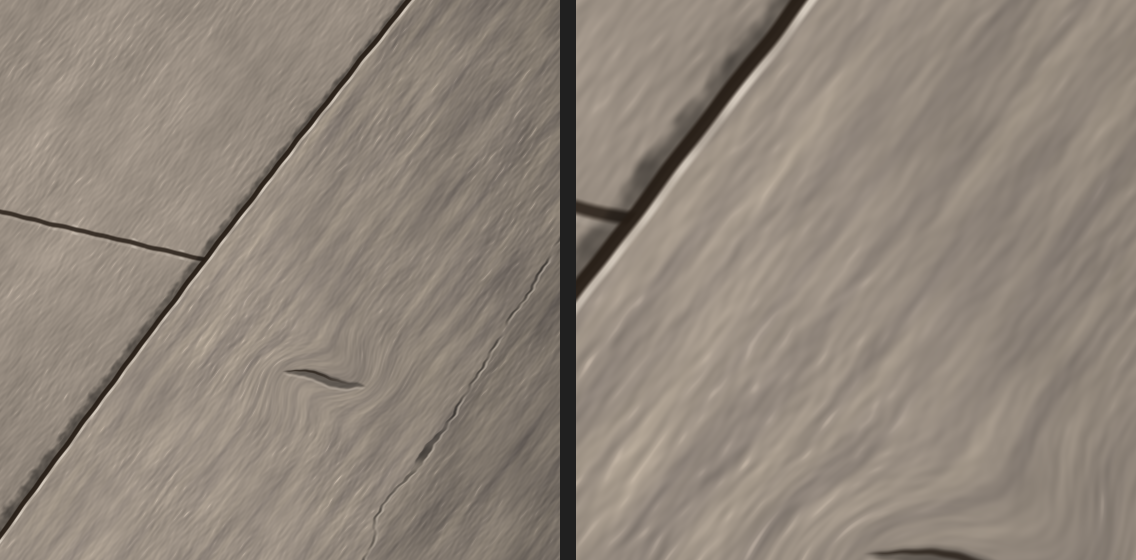
Left: the whole. Right: its middle third, enlarged.
Give the GLSL for this texture, as a WebGL 2 fragment shader.

```glsl
#version 300 es
precision highp float;
// Weathered taupe wood planks with dark bevelled seams, a knot and a long crack.

#define SEAM_HALF 0.0040
#define BEVEL_LOW 0.027
#define BEVEL_HIGH 0.012
#define RELIEF 0.11
#define FLECKS 0.15
#define STREAKS 0.17
#define MOTTLE 0.09
#define WOOD vec3(0.578, 0.536, 0.492)
#define GROOVE vec3(0.15, 0.115, 0.085)
#define RIM vec3(0.84, 0.80, 0.75)

uniform vec2 u_resolution;
out vec4 outColor;

const vec2 ALONG = vec2(0.606, 0.795);   // direction of the planks
const vec2 ACROSS = vec2(0.795, -0.606);
const vec2 SEAM_START = vec2(0.0, 0.043);
const vec2 KNOT = vec2(0.580, 0.324);

vec2 gradientAt(vec2 cell) {
    vec3 h = fract(cell.xyx * vec3(0.1031, 0.1030, 0.0973));
    h += dot(h, h.yzx + 33.33);
    float angle = 6.2832 * fract((h.x + h.y) * h.z);
    return vec2(cos(angle), sin(angle));
}

float noise(vec2 p) {
    vec2 i = floor(p), f = p - i;
    vec2 s = f * f * f * (f * (f * 6.0 - 15.0) + 10.0);
    vec2 e = vec2(1.0, 0.0);
    float low = mix(dot(gradientAt(i), f), dot(gradientAt(i + e.xy), f - e.xy), s.x);
    float high = mix(dot(gradientAt(i + e.yx), f - e.yx), dot(gradientAt(i + 1.0), f - 1.0), s.x);
    return mix(low, high, s.y);
}

vec2 rotate(vec2 p, float a) {
    return vec2(cos(a) * p.x - sin(a) * p.y, sin(a) * p.x + cos(a) * p.y);
}

// Smooth-edged bar of the given half width around zero.
float bar(float d, float halfWidth, float blur) {
    return 1.0 - smoothstep(halfWidth - blur, halfWidth + blur, abs(d));
}

// Plank coordinates (along, across), with the grain swirling round the knot.
vec2 grainSpace(vec2 p) {
    vec2 r = p - KNOT;
    vec2 k = rotate(r, 0.21) / vec2(0.095, 0.055);
    p = KNOT + rotate(r, 1.1 * exp(-dot(k, k)));
    p -= SEAM_START;
    return vec2(dot(p, ALONG), dot(p, ACROSS));
}

float grainHeight(vec2 p) {
    vec2 q = grainSpace(p);
    q.y += 0.006 * noise(q * vec2(7.0, 12.0));
    return noise(q * vec2(28.0, 125.0)) + 0.6 * noise(q * vec2(65.0, 210.0) + 17.0);
}

void main() {
    vec2 p = gl_FragCoord.xy / u_resolution;
    float blur = max(0.0012, 0.8 / min(u_resolution.x, u_resolution.y));
    vec2 q = grainSpace(p);
    vec2 plank = vec2(dot(p - SEAM_START, ALONG), dot(p - SEAM_START, ACROSS));
    float t = plank.x / 1.203;
    float seam = plank.y + 0.032 * t * (1.0 - t) + 0.0022 * noise(vec2(plank.x * 22.0, 3.0));
    float right = smoothstep(-blur, blur, seam);

    // Broad light, mottling and long streaks
    vec2 glow = (p - vec2(0.08, 0.66)) / vec2(0.35, 0.30);
    float leftTone = 0.99 + 0.09 * exp(-dot(glow, glow));
    float rightTone = 1.06 - 0.18 * smoothstep(0.35, 1.05, p.x) - 0.04 * p.y;
    float tone = mix(leftTone, rightTone, right);
    tone += MOTTLE * (noise(q * vec2(4.0, 11.0) + 5.0) + 0.6 * noise(p * 23.0));
    float streak = noise(q * vec2(5.0, 46.0) + 9.0) + 0.6 * noise(q * vec2(9.0, 105.0) + 31.0);
    tone += STREAKS * streak * mix(0.35, 1.0, right);

    // Raised grain lit from the upper left, with pale flecks
    vec2 lightStep = vec2(-0.0014, 0.0014);
    float relief = grainHeight(p - lightStep) - grainHeight(p + lightStep);
    float patches = smoothstep(-0.35, 0.4, noise(p * 6.0 + 2.0));
    tone += RELIEF * relief * mix(0.55, 1.0, patches);
    tone += FLECKS * patches * smoothstep(0.45, 1.2, relief);
    vec3 color = WOOD * tone;
    color.b -= 0.012 * streak * right;

    // Long crack wandering down the right plank
    float crackX = 0.651 + 0.612 * p.y - 0.027 * exp(-pow((p.y - 0.1) / 0.05, 2.0));
    float crack = 0.85 * (p.x - crackX) + 0.009 * noise(vec2(p.y * 22.0, 8.0))
                + 0.004 * noise(vec2(p.y * 75.0, 1.0));
    float breaks = smoothstep(-0.45, 0.25, noise(vec2(p.y * 28.0, 14.0)));
    float gape = 0.0018 + 0.005 * exp(-pow((p.y - 0.19) / 0.035, 2.0));
    color *= 1.0 - 0.07 * smoothstep(-0.01, 0.02, crack);
    color *= 1.0 - 0.48 * breaks * bar(crack + gape, gape, 0.002);
    color = mix(color, RIM, 0.42 * breaks * bar(crack - 0.0025, 0.0016, 0.0015));

    // Eye-shaped knot: brown hollow, dark upper lip, pale lower rim
    vec2 k = rotate(p - KNOT, 0.21);
    k.y += 0.0035 * sin(k.x * 55.0) + 0.003 * noise(vec2(k.x * 60.0, 4.0));
    float taper = max(0.0, 1.0 - pow(k.x / 0.078, 2.0));
    float hollow = 0.0085 * taper;
    float lip = smoothstep(0.0, 0.3, taper);
    color *= 1.0 - 0.33 * lip * bar(k.y, hollow, 0.003);
    color = mix(color, GROOVE, 0.75 * lip * smoothstep(0.07, -0.03, k.x)
          * bar(k.y - 0.5 * hollow, 0.0022 * taper, 0.0016));
    color = mix(color, RIM, 0.28 * lip * bar(k.y + hollow + 0.003, 0.002, 0.002));

    // Cross seam between the two left planks
    float joint = 0.973 * (p.y - 0.622 + 0.235 * p.x) + 0.003 * noise(vec2(p.x * 28.0, 6.0));
    float left = 1.0 - right;
    float chips = smoothstep(0.05, 0.4, noise(vec2(p.x * 48.0, 12.0)));
    color = mix(color, RIM, left * (0.18 + 0.5 * chips) * bar(joint + 0.007, 0.0022, 0.002));
    color = mix(color, RIM, left * 0.6 * chips * bar(joint - 0.006, 0.002, 0.002));
    color = mix(color, GROOVE, left * 0.85 * bar(joint, 0.0038, 0.0022));

    // Long seam: ragged shaded bevel, dark core, broken bright edge
    float ragged = noise(vec2(plank.x * 35.0, 21.0)) + 0.5 * noise(plank * vec2(100.0, 160.0));
    float bevel = mix(BEVEL_LOW, BEVEL_HIGH, t) * (1.0 + 0.4 * ragged);
    float shade = left * smoothstep(-bevel, -0.45 * bevel, seam);
    color *= 1.0 - shade * (0.36 + 0.18 * ragged);
    float edge = 0.45 + 0.5 * smoothstep(-0.3, 0.3, noise(vec2(plank.x * 30.0, 40.0)));
    color = mix(color, RIM, edge * bar(seam - SEAM_HALF - 0.0025, 0.0022, 0.0016));
    color = mix(color, GROOVE, 0.94 * bar(seam, SEAM_HALF, max(blur, 0.0016)));

    outColor = vec4(clamp(color, 0.0, 1.0), 1.0);
}
```
